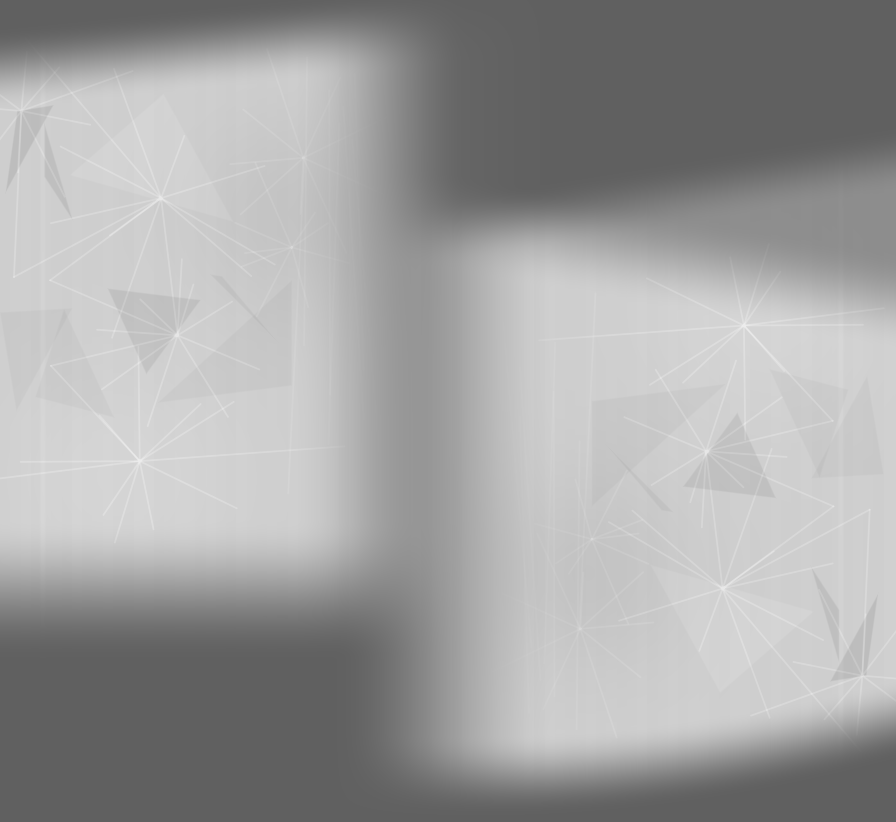
A WebGL 1 fragment shader for this background:

```glsl
precision highp float;
// Two soft pale panels on dark grey, each holding a web of thin lines and
// faint triangles. The right panel's web is the left one turned half round;
// the panels themselves are products of smooth edge ramps.
uniform vec2 u_resolution;

float hash(vec2 p) {
  return fract(sin(dot(p, vec2(12.9898, 78.233))) * 43758.5453);
}

// Thin antialiased line from a to b
float stroke(vec2 p, vec2 a, vec2 b) {
  vec2 along = b - a;
  float t = clamp(dot(p - a, along) / dot(along, along), 0.0, 1.0);
  float pixel = 109.0 / u_resolution.x;
  return 1.0 - smoothstep(0.03, 0.06 + pixel, length(p - a - along * t));
}

// Signed distance to the line a-b
float side(vec2 p, vec2 a, vec2 b) {
  vec2 e = normalize(b - a);
  return e.x * (p.y - a.y) - e.y * (p.x - a.x);
}

// Filled triangle of either winding
float triangle(vec2 p, vec2 a, vec2 b, vec2 c) {
  float winding = sign(side(c, a, b));
  float inside = min(min(side(p, a, b) * winding, side(p, b, c) * winding),
                     side(p, c, a) * winding);
  return smoothstep(-0.1, 0.15, inside);
}

// Rays of random angle and length around a hub
float fan(vec2 p, vec2 hub, float reach) {
  float sum = 0.0;
  for (int i = 0; i < 9; i++) {
    float k = float(i);
    float angle = (k + hash(hub + k)) * 0.698;
    float size = reach * (0.35 + 0.65 * hash(hub - k));
    sum += stroke(p, hub, hub + size * vec2(cos(angle), sin(angle)));
  }
  return sum;
}

float web(vec2 p) {
  vec2 upper = vec2(19.6, 24.1), middle = vec2(21.6, 40.8);
  vec2 lower = vec2(17.0, 56.1), corner = vec2(2.6, 13.5);
  vec2 elbow = vec2(6.1, 34.1), knee = vec2(6.2, 44.5), tip = vec2(1.7, 33.7);

  float sum = fan(p, upper, 19.0) + fan(p, middle, 15.0) + fan(p, lower, 17.0);
  sum += fan(p, corner, 16.0);
  sum += 0.6 * (fan(p, vec2(36.9, 19.2), 14.0) + fan(p, vec2(35.5, 30.1), 12.0));

  // Long edges that tie the hubs together
  sum += stroke(p, upper, elbow) + stroke(p, elbow, middle);
  sum += stroke(p, upper, middle) + stroke(p, middle, knee);
  sum += stroke(p, knee, lower) + stroke(p, upper, vec2(2.8, 4.3));
  sum += stroke(p, lower, vec2(41.9, 54.3)) + stroke(p, lower, vec2(0.0, 58.2));
  sum += stroke(p, upper, tip) + stroke(p, corner, tip);

  // Steep faint lines near the inner edge
  for (int i = 0; i < 7; i++) {
    float k = float(i);
    float x = 34.0 + 11.0 * hash(vec2(k, 3.0));
    float lean = 7.0 * hash(vec2(k, 5.0)) - 3.5;
    sum += 0.5 * stroke(p, vec2(x, 7.0 + 2.0 * k), vec2(x + lean, 42.0 + 3.0 * k));
  }
  return min(sum, 2.2);
}

// Tonal facets under the web
float facets(vec2 p) {
  float tone = -0.055 * triangle(p, vec2(13.1, 35.1), vec2(24.4, 36.5), vec2(17.8, 45.5));
  tone -= 0.07 * triangle(p, vec2(2.1, 13.5), vec2(6.5, 12.8), vec2(0.7, 23.4));
  tone -= 0.06 * triangle(p, vec2(5.4, 15.0), vec2(5.4, 21.5), vec2(8.8, 26.7));
  tone -= 0.025 * triangle(p, vec2(7.8, 37.6), vec2(13.9, 50.8), vec2(4.3, 48.3));
  tone -= 0.025 * triangle(p, vec2(19.2, 49.0), vec2(35.5, 46.9), vec2(35.5, 34.1));
  tone -= 0.035 * triangle(p, vec2(25.6, 33.4), vec2(27.0, 33.6), vec2(33.4, 41.2));
  tone -= 0.025 * triangle(p, vec2(0.0, 38.0), vec2(8.8, 37.5), vec2(2.0, 50.0));
  tone += 0.02 * triangle(p, vec2(8.5, 21.3), vec2(19.9, 11.4), vec2(28.4, 27.0));
  tone += 0.015 * smoothstep(0.5, 0.1, abs(p.x - 5.2));
  // Broad light below, broad shade on the inner side, fine vertical bands
  tone += 0.025 * exp(-dot(p - vec2(14.0, 58.0), p - vec2(14.0, 58.0)) / 180.0);
  tone -= 0.045 * exp(-dot(p - vec2(36.0, 26.0), p - vec2(36.0, 26.0)) / 140.0);
  return tone + 0.008 * (hash(vec2(floor(p.x * 0.8), 1.0)) - 0.5);
}

void main() {
  // Canvas units: 109 wide, 100 high, y pointing down
  vec2 uv = gl_FragCoord.xy / u_resolution;
  vec2 p = vec2(uv.x * 109.0, 100.0 - uv.y * 100.0);

  // Left panel
  float rim = 3.5 - 0.1 * p.x;
  float left = 0.94 * (1.0 - smoothstep(35.5, 57.0, p.x));
  left += 0.06 * (1.0 - smoothstep(50.0, 67.0, p.x));
  left *= smoothstep(rim, rim + 10.0, p.y) * (1.0 - smoothstep(63.2, 80.3, p.y));

  // Right panel, its top rising in two steps
  float haze = 26.7 - 0.16 * (p.x - 48.3);
  float glow = 22.0 + 0.18 * (p.x - 60.0);
  float base = 99.4 - 0.0026 * (p.x - 57.0) * (p.x - 57.0);
  float right = smoothstep(40.5, 68.0, p.x);
  right *= 0.4 * smoothstep(haze - 1.5, haze + 6.4, p.y) + 0.6 * smoothstep(glow, glow + 12.0, p.y);
  right *= 1.0 - smoothstep(base - 10.0, base, p.y);

  // Half turn shared by both webs
  vec2 q = p.x < 53.75 ? p : vec2(107.5, 95.7) - p;
  float mask = 1.0 - (1.0 - left) * (1.0 - right);
  float pale = 0.81 + facets(q) + 0.04 * web(q) * smoothstep(52.0, 30.0, q.x);
  gl_FragColor = vec4(vec3(mix(0.378, pale, mask)), 1.0);
}
```
